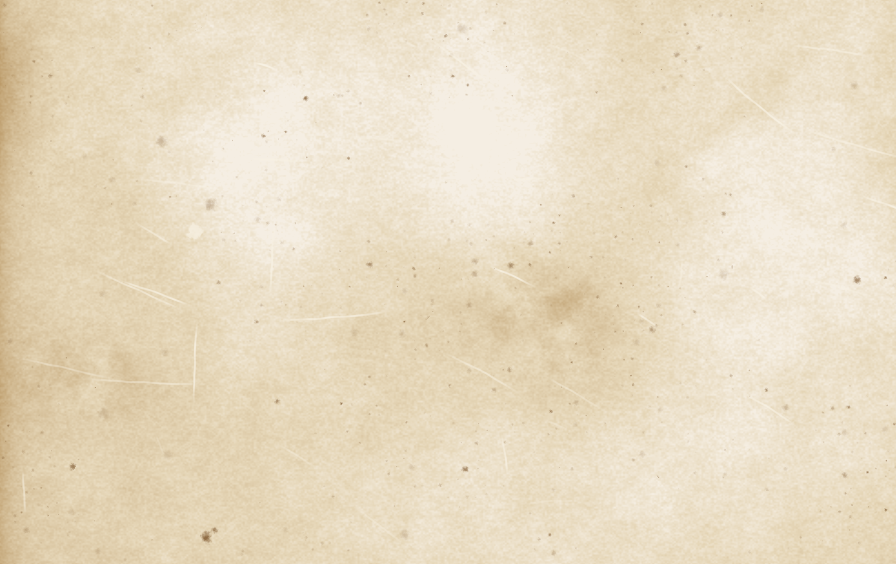
A Shadertoy shader for this texture:

```glsl
// Aged cream paper with cloudy stains, fine fibre grain, brown specks and pale scratches.

const vec3 TAN = vec3(0.78, 0.67, 0.495);
const vec3 CREAM = vec3(0.90, 0.84, 0.72);
const vec3 IVORY = vec3(0.946, 0.91, 0.845);
const vec3 RUST = vec3(0.50, 0.35, 0.19);
const vec3 SCUFF = vec3(0.97, 0.945, 0.89);

float hash(vec2 p) {
    vec3 q = fract(vec3(p.xyx) * 0.1031);
    q += dot(q, q.yzx + 33.33);
    return fract((q.x + q.y) * q.z);
}

float noise(vec2 p) {
    vec2 i = floor(p), f = fract(p);
    f = f * f * (3.0 - 2.0 * f);
    return mix(mix(hash(i), hash(i + vec2(1, 0)), f.x),
               mix(hash(i + vec2(0, 1)), hash(i + vec2(1, 1)), f.x), f.y);
}

// Fractal noise centred on zero.
float fbm(vec2 p, int octaves) {
    float sum = 0.0, gain = 0.5;
    for (int i = 0; i < octaves; i++) {
        sum += gain * (noise(p) - 0.5);
        p = mat2(1.6, 1.2, -1.2, 1.6) * p + 17.3;
        gain *= 0.6;
    }
    return sum;
}

float blob(vec2 p, vec2 centre, vec2 radius) {
    vec2 d = (p - centre) / radius;
    return exp(-dot(d, d));
}

// Broad light and dark clouds: 0 is tan, 1 is ivory.
float paperTone(vec2 p, float aspect) {
    vec2 q = p + 0.13 * vec2(fbm(p * 6.0, 5), fbm(p * 6.0 + 40.0, 5));
    float mottle = fbm(p * 17.0 + 9.0, 5);
    float tone = 0.75 + 0.36 * fbm(p * 4.0 + 5.0, 5) + 0.26 * mottle;
    tone += 0.38 * blob(q, vec2(0.47, 0.70), vec2(0.15, 0.18));
    tone += 0.33 * blob(q, vec2(0.88, 0.78), vec2(0.11, 0.30));
    tone += 0.33 * blob(q, vec2(0.88 * aspect, 0.58), vec2(0.24, 0.28));
    tone += 0.16 * blob(q, vec2(0.75 * aspect, 0.15), vec2(0.50, 0.22));
    tone += 0.14 * blob(q, vec2(0.62, 0.85), vec2(0.55, 0.25));
    tone -= (0.27 + 1.3 * mottle) * blob(q, vec2(0.96, 0.43), vec2(0.15, 0.11));
    tone -= 0.18 * blob(q, vec2(0.95, 0.34), vec2(0.28, 0.17));
    tone -= (0.18 + 1.3 * mottle) * blob(q, vec2(0.16, 0.35), vec2(0.15, 0.11));
    tone -= 0.19 * blob(q, vec2(1.15, 0.68), vec2(0.10, 0.16));
    // Diagonal fold shadow toward the upper right.
    vec2 fold = mat2(0.78, -0.62, 0.62, 0.78) * (q - vec2(1.30, 0.79));
    tone -= 0.17 * blob(fold, vec2(0), vec2(0.21, 0.025));
    // Worn borders and a sooty upper left corner.
    tone -= 0.45 * exp(-p.x / 0.025) + 0.24 * exp(-p.x / 0.16) * (1.35 - 0.8 * p.y);
    tone -= 0.35 * blob(q, vec2(0.0, 0.88), vec2(0.06, 0.14));
    tone -= 0.05 * exp(-(aspect - p.x) / 0.03) + 0.06 * exp(-p.y / 0.15);
    return tone + 0.025;
}

vec3 paperColour(float tone) {
    vec3 low = mix(TAN, CREAM, clamp(tone / 0.72, -0.6, 1.0));
    return mix(low, IVORY, clamp((tone - 0.72) / 0.33, 0.0, 1.35));
}

// Ragged soft-edged mark.
float spot(vec2 p, vec2 centre, float radius, float soft) {
    float d = length(p - centre) + radius * 1.6 * fbm(p / radius * 1.1, 3);
    return 1.0 - smoothstep(radius - soft, radius + soft, d);
}

// One randomly placed speck in some cells of a grid.
float specks(vec2 p, float cells, float maxRadius, float density, float px) {
    vec2 id = floor(p * cells);
    vec2 seed = id + cells * 3.7;
    vec2 centre = (id + 0.25 + 0.5 * vec2(hash(seed), hash(seed + 31.0))) / cells;
    float radius = maxRadius * mix(0.35, 1.0, pow(hash(seed + 57.0), 2.0));
    float present = step(hash(seed + 83.0), density);
    float strength = mix(0.15, 0.75, pow(hash(seed + 101.0), 3.0));
    return present * strength * spot(p, centre, radius, 0.9 * radius + 0.3 * px);
}

// Thin, slightly bowed scratch that fades at both ends.
float scratch(vec2 p, vec2 centre, float angle, float halfLength, float bend, float px) {
    vec2 dir = vec2(cos(angle), sin(angle));
    vec2 d = p - centre;
    float u = dot(d, dir) / halfLength;
    float v = dot(d, vec2(-dir.y, dir.x)) - bend * halfLength * u * u;
    v += 0.003 * fbm(d * 30.0, 2);
    float line = 1.0 - smoothstep(0.0004, 0.0012 + px, abs(v));
    return line * (1.0 - smoothstep(0.4, 1.0, abs(u)));
}

float scratches(vec2 p, float aspect, float px) {
    float cover = 0.0;
    for (int i = 0; i < 38; i++) {
        vec2 s = vec2(float(i) * 7.0 + 3.0, 11.0);
        vec2 centre = vec2(hash(s) * aspect, hash(s + 19.0));
        float steep = step(0.76, hash(s + 37.0));
        float angle = mix(-0.3, -1.4, steep) + 0.8 * (hash(s + 53.0) - 0.5);
        float halfLength = mix(0.02, 0.12, pow(hash(s + 71.0), 1.6));
        float bend = 0.1 * (hash(s + 91.0) - 0.5);
        float strength = mix(0.3, 0.9, hash(s + 113.0));
        cover = max(cover, strength * scratch(p, centre, angle, halfLength, bend, px));
    }
    return cover * (0.65 + 0.5 * noise(p * 60.0));
}

void mainImage(out vec4 fragColor, in vec2 fragCoord) {
    float px = 1.0 / iResolution.y;
    float aspect = iResolution.x * px;
    vec2 p = fragCoord * px;

    // Fibre grain, stretched a little along the horizontal.
    float grain = noise(p * vec2(190, 260)) + noise(p * vec2(310, 330) + 70.0) - 1.0;
    float fibres = noise(p * vec2(40, 170)) + noise(p * vec2(90, 130) + 23.0) - 1.0;
    float tone = paperTone(p, aspect) + 0.165 * grain + 0.06 * fibres;
    vec3 colour = paperColour(tone);

    // Foxing and dust, gathered in uneven patches.
    float patches = smoothstep(-0.1, 0.2, fbm(p * 4.0 + 61.0, 3));
    float dirt = specks(p, 9.0, 0.0075, 0.30, px);
    dirt = max(dirt, specks(p, 27.0, 0.0042, 0.34 * patches, px));
    dirt = max(dirt, 0.7 * specks(p, 62.0, 0.0022, 0.24 * patches, px));
    dirt = max(dirt, 0.85 * spot(p, vec2(0.366, 0.047), 0.007, 0.006));
    colour = mix(colour, RUST, dirt);

    float scuffs = max(scratches(p, aspect, px), 0.7 * spot(p, vec2(0.345, 0.587), 0.013, 0.003));
    fragColor = vec4(mix(colour, SCUFF, clamp(scuffs, 0.0, 1.0)), 1.0);
}
```
